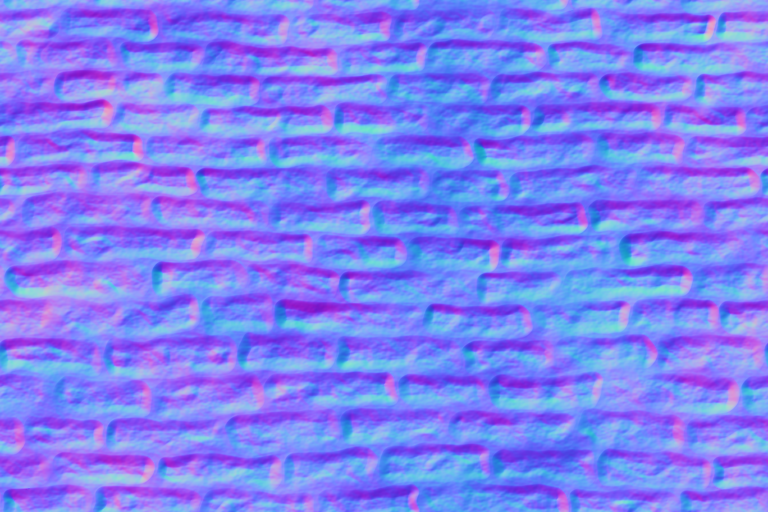
Reproduce this texture map procedurally as a WebGL 2 fragment shader.

```glsl
#version 300 es
precision highp float;
// Tangent-space normal map of a rough stone block wall, 15 wavy courses of 7 blocks.
// A wrapping height field (rounded blocks, chips, grain) is differentiated into
// normals, which are stored as colours with green pointing down.

uniform vec2 u_resolution;
out vec4 outColor;

const float TAU = 6.2831853;
const float ASPECT = 1.5;          // tile width in units of its height
const float ROWS = 15.0;
const float COLS = 7.0;
const float JOINT_JITTER = 0.2;    // shift of upright joints, in blocks
const float COURSE_SWELL = 0.019;  // lower courses are taller
const float WAVE = 0.032;          // slow bending of the courses
const float RIPPLE = 0.011;        // small bending of the edges
const float JOINT = 0.0012;        // least half width of a joint
const float JOINT_EXTRA = 0.002;
const float BEVEL = 0.021;
const float CORNER = 0.021;
const float BLOCK_DEPTH = 0.0088;
const vec2 FACE_TILT = vec2(0.0, 0.08);
const vec2 TILT_SPREAD = vec2(0.14, 0.2);
const float LUMP_DEPTH = 0.0125;
const float CHIP_DEPTH = 0.005;
const float SIDE_LEAN = 0.15;      // broad sideways slope across the tile
const float PATCH_LEAN = 0.6;      // slope that drifts from patch to patch
const float SAMPLE_STEP = 0.0016;

vec2 hash2(vec2 p) {
  vec3 q = fract(p.xyx * vec3(0.1031, 0.1030, 0.0973));
  q += dot(q, q.yzx + 33.33);
  return fract((q.xx + q.yz) * q.zy);
}

// Corner term of gradient noise; the lattice wraps after "period" cells.
float corner(vec2 cell, vec2 offset, vec2 f, vec2 period, float seed) {
  vec2 gradient = hash2(mod(cell + offset, period) + seed) * 2.0 - 1.0;
  return dot(gradient, f - offset);
}

float noise(vec2 uv, vec2 period, float seed) {
  vec2 p = uv * period;
  vec2 cell = floor(p);
  vec2 f = p - cell;
  vec2 w = f * f * f * (f * (f * 6.0 - 15.0) + 10.0);
  float low = mix(corner(cell, vec2(0, 0), f, period, seed),
                  corner(cell, vec2(1, 0), f, period, seed), w.x);
  float high = mix(corner(cell, vec2(0, 1), f, period, seed),
                   corner(cell, vec2(1, 1), f, period, seed), w.x);
  return mix(low, high, w.y);
}

float fbm(vec2 uv, vec2 period) {
  float sum = 0.0, gain = 1.0;
  for (int i = 0; i < 4; i++) {
    sum += gain * noise(uv, period, 17.0 + 31.0 * float(i));
    period *= 2.0;
    gain *= 0.41;
  }
  return sum;
}

// Position of upright joint k in a course, in blocks.
float jointAt(float k, float row) {
  vec2 id = vec2(mod(k, COLS), row);
  return k + JOINT_JITTER * (2.0 * hash2(id + 5.0).x - 1.0);
}

float roundedBox(vec2 p, vec2 halfSize, float radius) {
  vec2 q = abs(p) - halfSize + radius;
  return length(max(q, 0.0)) + min(max(q.x, q.y), 0.0) - radius;
}

float wallHeight(vec2 uv) {
  // Bend the courses
  vec2 bent = uv;
  bent.y += COURSE_SWELL * cos(TAU * uv.y);
  bent.y += WAVE * noise(uv, vec2(4, 3), 3.0) + RIPPLE * noise(uv, vec2(19, 14), 9.0);
  bent.x += RIPPLE * noise(uv, vec2(13, 21), 23.0);

  // Find the block
  float y = bent.y * ROWS;
  float row = mod(floor(y), ROWS);
  float x = bent.x * COLS + row * COLS / ROWS;
  float k = floor(x + 0.5);
  if (x < jointAt(k, row)) k -= 1.0;
  float left = jointAt(k, row);
  float right = jointAt(k + 1.0, row);
  vec2 blockSize = vec2((right - left) * ASPECT / COLS, 1.0 / ROWS);
  vec2 p = vec2((x - 0.5 * (left + right)) * ASPECT / COLS, (fract(y) - 0.5) / ROWS);

  // Rounded block with its own size, depth and tilt
  vec2 id = vec2(mod(k, COLS), row);
  vec2 look = hash2(id + 41.0);
  vec2 tilt = FACE_TILT + TILT_SPREAD * (hash2(id + 73.0) - 0.5);
  float d = roundedBox(p, 0.5 * blockSize - JOINT - JOINT_EXTRA * look.x, CORNER);
  d += 0.005 * noise(uv, vec2(42, 34), 57.0);
  float rise = clamp(-d / BEVEL, 0.0, 1.0);
  float body = mix(rise, smoothstep(0.0, 1.0, rise), 0.6);
  float height = body * (BLOCK_DEPTH * mix(0.75, 1.2, look.y) + dot(tilt, p));

  // Worn faces
  float chips = smoothstep(0.05, 0.42, noise(uv, vec2(29, 24), 91.0));
  height -= CHIP_DEPTH * chips * body;
  return height + LUMP_DEPTH * mix(0.5, 1.0, body) * fbm(uv, vec2(21, 19));
}

void main() {
  vec2 uv = gl_FragCoord.xy / u_resolution;
  vec2 dx = vec2(SAMPLE_STEP / ASPECT, 0.0);
  vec2 dy = vec2(0.0, SAMPLE_STEP);
  vec2 slope = vec2(wallHeight(uv + dx) - wallHeight(uv - dx),
                    wallHeight(uv + dy) - wallHeight(uv - dy)) / (2.0 * SAMPLE_STEP);

  // Broad lean of whole wall areas
  slope.x -= SIDE_LEAN * cos(TAU * (uv.x - 0.1));
  slope += PATCH_LEAN * vec2(noise(uv, vec2(6, 7), 113.0), noise(uv, vec2(7, 6), 131.0));
  vec3 normal = normalize(vec3(-slope.x, slope.y, 1.0));
  outColor = vec4(normal * 0.5 + 0.5, 1.0);
}
```
